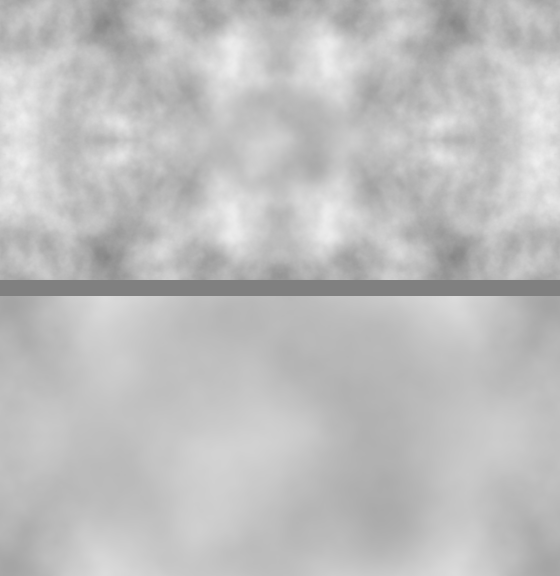
Top: the whole. Bottom: its middle third, enlarged.
Reproduce this texture procedurally as a Shadertoy shader.

```glsl
#define CLOUD_SCALE 6.0
#define OCTAVES 6
#define MEAN_GREY 0.745
#define CONTRAST 0.54
#define SOFT_GAIN 0.42
#define ROUGH_GAIN 0.515
#define CORE_SIZE vec2(0.25, 0.19)
#define MIRROR_SEED vec2(57.37, 22.64)
#define CORE_SEED vec2(41.63, 27.28)
#define BRIGHT_LOBE vec2(0.20, 0.31)
#define DARK_LOBE vec2(0.32, 0.20)

float hash(vec2 cell) {
    return fract(sin(dot(cell, vec2(127.1, 311.7))) * 43758.5453);
}

float valueNoise(vec2 p) {
    vec2 cell = floor(p);
    vec2 f = fract(p);
    vec2 u = f * f * (3.0 - 2.0 * f);
    float bottom = mix(hash(cell), hash(cell + vec2(1, 0)), u.x);
    float top = mix(hash(cell + vec2(0, 1)), hash(cell + vec2(1, 1)), u.x);
    return mix(bottom, top, u.y);
}

// Zero-centred fractal noise; the gain sets how grainy the clouds are
float clouds(vec2 p, float gain) {
    mat2 turn = mat2(0.8, 0.6, -0.6, 0.8);
    float sum = 0.0;
    float amplitude = 0.5;
    for (int i = 0; i < OCTAVES; i++) {
        sum += amplitude * (valueNoise(p) - 0.5);
        amplitude *= gain;
        p = turn * p * 2.0 + 17.3;
    }
    return sum;
}

// Soft round swelling
float lobe(vec2 p, vec2 centre, float radius) {
    vec2 d = (p - centre) / radius;
    return exp(-dot(d, d));
}

void mainImage(out vec4 fragColor, in vec2 fragCoord) {
    vec2 p = (fragCoord - 0.5 * iResolution.xy) / iResolution.y;
    vec2 folded = abs(p);

    // Detail grows from the soft middle to the rough sides
    float gain = mix(SOFT_GAIN, ROUGH_GAIN, smoothstep(0.15, 0.6, length(p)));

    // Four-way mirrored clouds, with light and dark swellings on the diagonals
    float mirrored = clouds(folded * CLOUD_SCALE + MIRROR_SEED, gain);
    mirrored += 0.20 * lobe(folded, BRIGHT_LOBE, 0.11);
    mirrored -= 0.27 * lobe(folded, DARK_LOBE, 0.075);

    // Free, asymmetric core with a pale heart and a shaded corner
    float core = 0.7 * clouds(p * CLOUD_SCALE + CORE_SEED, gain) - 0.05;
    core += 0.17 * lobe(p, vec2(0.0, -0.02), 0.08);
    core -= 0.13 * lobe(p, vec2(0.13, -0.10), 0.06);
    float coreMask = 1.0 - smoothstep(0.7, 1.2, length(p / CORE_SIZE));

    float grey = MEAN_GREY + CONTRAST * mix(mirrored, core, coreMask);
    fragColor = vec4(vec3(clamp(grey, 0.0, 1.0)), 1.0);
}
```
